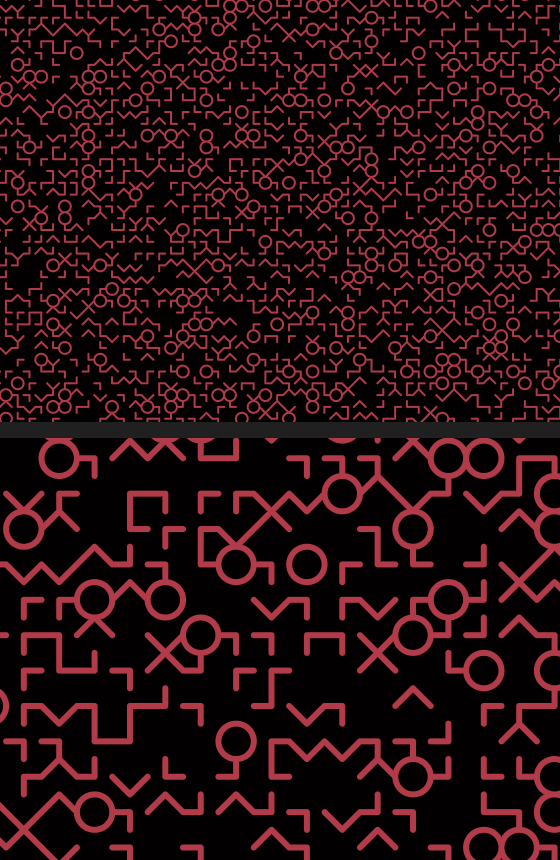
Top, the full canvas; bottom, a detail of the centre.
Give the GLSL for this pattern, as a Shadertoy shader.

```glsl
// Irregular grid of thin line tiles: rings, chevrons and corners in rose on black.

const float ROWS = 35.78;        // tiles over the canvas height
const float STROKE = 0.17;       // line width, in tiles
const float RING_RADIUS = 0.5;   // centre line of a ring, in tiles
const float REACH = 0.5;         // distance from tile centre to edge midpoint
const uint TILE_KINDS = 9u;      // 4 corners, 2 chevrons, 1 ring, 2 blanks
const uint SEED = 37u;
const float FAR = 10.0;
const vec3 BACKGROUND = vec3(0.008, 0.0, 0.0);
const vec3 LINE_COLOR = vec3(0.70, 0.23, 0.29);

// Integer hash of a tile index
uint hashTile(ivec2 tile) {
    uvec2 v = uvec2(tile + 4096) * 1664525u + 1013904223u + SEED;
    v.x += v.y * 1664525u;
    v.y += v.x * 1664525u;
    v ^= v >> 16u;
    v.x += v.y * 1664525u;
    v.y += v.x * 1664525u;
    v ^= v >> 16u;
    return v.x ^ (v.y >> 3u);
}

float segmentDistance(vec2 p, vec2 a, vec2 b) {
    vec2 ab = b - a;
    float t = clamp(dot(p - a, ab) / dot(ab, ab), 0.0, 1.0);
    return length(p - a - ab * t);
}

// Two arms from the tile centre to adjacent edge midpoints
float cornerDistance(vec2 p, vec2 facing) {
    vec2 q = p * facing;
    q = vec2(max(q.x, q.y), min(q.x, q.y));
    return segmentDistance(q, vec2(0.0), vec2(REACH, 0.0));
}

// Side midpoints joined to the top (+1) or bottom (-1) midpoint
float chevronDistance(vec2 p, float facing) {
    vec2 q = vec2(abs(p.x), p.y * facing);
    return segmentDistance(q, vec2(REACH, 0.0), vec2(0.0, REACH));
}

// Distance to the centre line of the motif chosen for a tile
float tileDistance(vec2 p, ivec2 tile) {
    uint kind = hashTile(tile) % TILE_KINDS;
    if (kind < 4u) {
        vec2 facing = vec2(kind & 1u, kind >> 1u) * 2.0 - 1.0;
        return cornerDistance(p, facing);
    }
    if (kind < 6u) return chevronDistance(p, kind == 4u ? 1.0 : -1.0);
    if (kind == 6u) return abs(length(p) - RING_RADIUS);
    return FAR;
}

void mainImage(out vec4 fragColor, in vec2 fragCoord) {
    // Tile coordinates, anchored at the top left corner
    float pixel = ROWS / iResolution.y;
    vec2 pos = (fragCoord - vec2(0.0, iResolution.y)) * pixel;
    vec2 base = floor(pos);

    // Strokes spill over tile edges, so check the neighbours too
    float dist = FAR;
    for (int y = -1; y <= 1; y++) {
        for (int x = -1; x <= 1; x++) {
            vec2 tile = base + vec2(x, y);
            dist = min(dist, tileDistance(pos - tile - 0.5, ivec2(tile)));
        }
    }

    // Edge coverage over one pixel
    float ink = clamp(0.5 + (0.5 * STROKE - dist) / pixel, 0.0, 1.0);
    fragColor = vec4(mix(BACKGROUND, LINE_COLOR, ink), 1.0);
}
```
